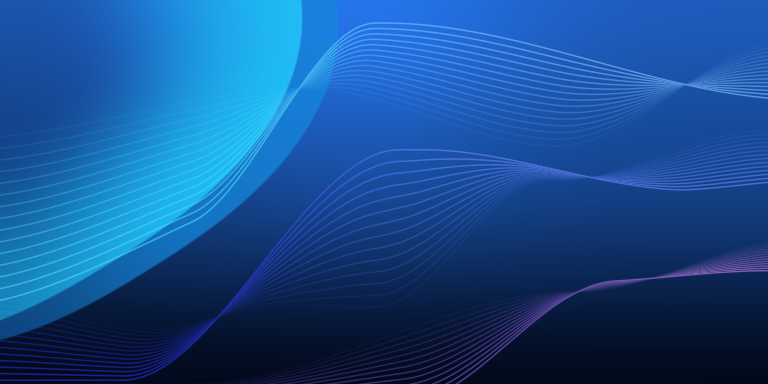
Write a WebGL 2 fragment shader that draws this background.

```glsl
#version 300 es
precision highp float;

uniform vec2 u_resolution;
out vec4 fragColor;

float rise(float from, float to, float x) {
    return smoothstep(from, to, x);
}

// Tilted superellipse: 0 at its centre, 1 on its rim
float lens(vec2 p, vec2 centre) {
    vec2 d = p - centre;
    vec2 q = abs(vec2(dot(d, vec2(0.85, 0.53)) / 0.828,
                      dot(d, vec2(0.53, -0.85)) / 0.596));
    return pow(pow(q.x, 2.5) + pow(q.y, 2.5), 0.4);
}

float inside(float rim) {
    float blur = fwidth(rim);
    return 1.0 - smoothstep(1.0 - blur, 1.0 + blur, rim);
}

// Each wave returns the heights of its bright edge (x) and faint edge (y)
vec2 upperWave(float x) {
    float bright = 0.2 + 0.35 * rise(-0.15, 0.95, x) + 0.39 * rise(0.5, 0.98, x)
                 - 0.2 * rise(1.0, 2.1, x);
    float faint = 0.64 + 0.13 * rise(-0.1, 0.8, x) - 0.15 * rise(0.8, 1.45, x)
                + 0.27 * rise(1.45, 2.05, x);
    return vec2(bright, faint);
}

vec2 middleWave(float x) {
    float bright = 0.01 + 0.6 * rise(0.32, 1.04, x) - 0.105 * rise(1.1, 1.8, x)
                 + 0.025 * rise(1.75, 2.1, x);
    float faint = 0.24 - 0.1 * rise(-0.1, 0.45, x) + 0.06 * rise(0.4, 0.7, x)
                + 0.33 * rise(0.98, 1.42, x) + 0.13 * rise(1.45, 2.0, x);
    return vec2(bright, faint);
}

vec2 lowerWave(float x) {
    float bright = -0.05 + 0.315 * rise(1.05, 1.6, x) + 0.03 * rise(1.5, 2.0, x);
    float faint = 0.24 * rise(0.5, 1.5, x) + 0.14 * rise(1.5, 2.1, x);
    return vec2(bright, faint);
}

// Thin strands spread evenly between the two edges of a wave
float strands(float y, vec2 edges, int count) {
    float pixel = 1.0 / u_resolution.y;
    vec2 slopes = dFdx(edges) / pixel;
    float light = 0.0;
    for (int i = 0; i < count; i++) {
        float t = float(i) / float(count - 1);
        float slope = mix(slopes.x, slopes.y, t);
        float d = abs(y - mix(edges.x, edges.y, t)) / sqrt(1.0 + slope * slope);
        float line = 1.0 - smoothstep(0.0, 0.0012 + pixel, d);
        light = max(light, line * mix(0.65, 0.06, t));
    }
    return light;
}

void main() {
    vec2 p = gl_FragCoord.xy / u_resolution.y;

    // Night-blue gradient with a glow at the top
    vec3 color = mix(vec3(0.005, 0.03, 0.1), vec3(0.08, 0.27, 0.56), rise(-0.05, 0.62, p.y));
    color = mix(color, vec3(0.115, 0.36, 0.74), rise(0.5, 1.05, p.y));
    vec2 toGlow = p - vec2(0.95, 1.05);
    color = mix(color, vec3(0.16, 0.5, 1.0), 0.7 * exp(-5.0 * dot(toGlow, toGlow)));
    color *= mix(0.9, 1.0, rise(0.0, 0.5, p.x));

    // Two overlapping glass lenses, brightest along the rim
    float outer = lens(p, vec2(0.0745, 0.804));
    float inner = lens(p, vec2(-0.02, 0.825));
    float sideFade = mix(0.6, 1.0, rise(0.0, 0.55, p.x));
    float outerAlpha = inside(outer) * rise(0.1, 0.95, outer) * 0.75 * sideFade;
    color = mix(color, vec3(0.08, 0.53, 0.86), outerAlpha);
    float innerAlpha = inside(inner) * rise(0.25, 1.05, inner) * 0.85 * sideFade;
    color = mix(color, vec3(0.13, 0.78, 0.98), innerAlpha);

    // Strand waves
    vec3 cyanStrand = mix(vec3(0.3, 0.85, 1.0), vec3(0.5, 0.75, 1.0), rise(0.6, 1.2, p.x));
    color = mix(color, cyanStrand, strands(p.y, upperWave(p.x), 15));
    vec3 indigoStrand = mix(vec3(0.16, 0.2, 0.9), vec3(0.42, 0.52, 1.0), rise(0.5, 1.2, p.x));
    color = mix(color, indigoStrand, strands(p.y, middleWave(p.x), 14));
    vec3 violetStrand = mix(vec3(0.5, 0.35, 0.85), vec3(0.75, 0.48, 0.9), rise(1.2, 1.9, p.x));
    color = mix(color, violetStrand, strands(p.y, lowerWave(p.x), 13));

    fragColor = vec4(color, 1.0);
}
```
